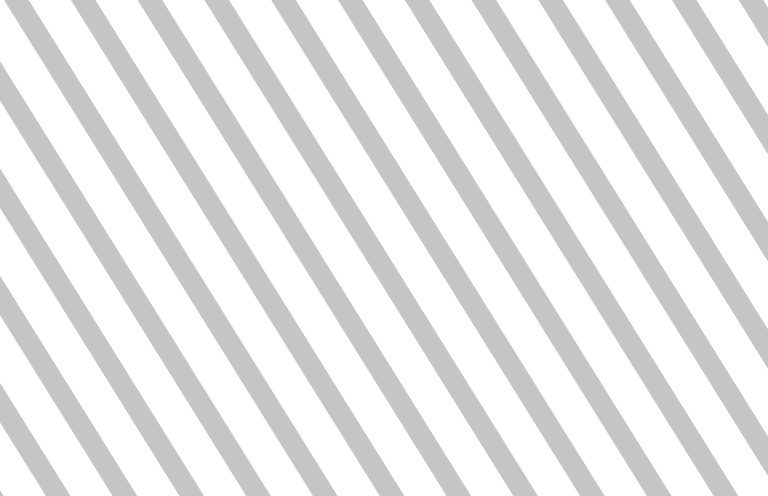
Write a Shadertoy shader that draws this pattern.

```glsl
// Signed distance to the nearest stripe edge, in stripe periods
float stripeDistance(float phase) {
    return abs(fract(phase + 0.5) - 0.5) - 0.184;
}

void mainImage(out vec4 fragColor, in vec2 fragCoord) {
    vec2 uv = fragCoord / iResolution.xy;

    // Stripe periods across and up the canvas
    vec2 repeats = vec2(11.5, 4.626);
    float phase = dot(uv, repeats) - 0.871;

    // Edge smoothing over one pixel
    float pixel = length(repeats / iResolution.xy);
    float stripe = clamp(0.5 - stripeDistance(phase) / pixel, 0.0, 1.0);

    vec3 paper = vec3(1.0);
    vec3 grey = vec3(0.773);
    fragColor = vec4(mix(paper, grey, stripe), 1.0);
}
```
